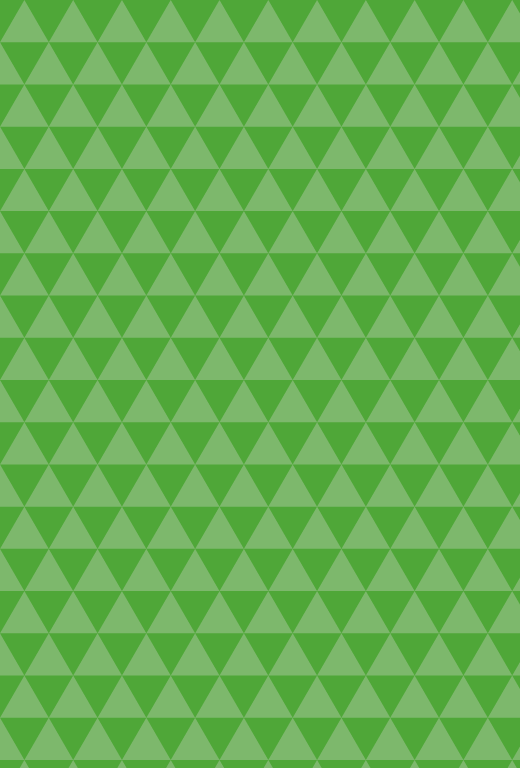
A WebGL 1 fragment shader for this pattern:

```glsl
precision highp float;
// Staggered rows of pale upright triangles on a leaf green ground.

#define COLUMNS 10.66    // triangles across the canvas
#define ROWS 18.19       // rows down the canvas
#define SAMPLES 4        // antialiasing grid per side
#define GROUND_GREEN vec3(0.31, 0.655, 0.22)
#define PALE_GREEN vec3(0.49, 0.722, 0.424)

uniform vec2 u_resolution;

// 1 inside an upright triangle; cell.y grows downward from the top row.
float triangleMask(vec2 cell) {
  float row = floor(cell.y);
  float descent = cell.y - row;               // 0 at the apex, 1 at the base
  float stagger = 0.5 * mod(row, 2.0);        // odd rows shift by half a cell
  float fromAxis = abs(fract(cell.x + stagger) - 0.5);
  return step(fromAxis, 0.5 * descent);
}

void main() {
  // Average a regular grid of samples over the pixel to smooth the edges.
  float coverage = 0.0;
  for (int j = 0; j < SAMPLES; j++) {
    for (int i = 0; i < SAMPLES; i++) {
      vec2 offset = (vec2(float(i), float(j)) + 0.5) / float(SAMPLES) - 0.5;
      vec2 uv = (gl_FragCoord.xy + offset) / u_resolution;
      coverage += triangleMask(vec2(uv.x, 1.0 - uv.y) * vec2(COLUMNS, ROWS));
    }
  }
  coverage /= float(SAMPLES * SAMPLES);

  gl_FragColor = vec4(mix(GROUND_GREEN, PALE_GREEN, coverage), 1.0);
}
```
